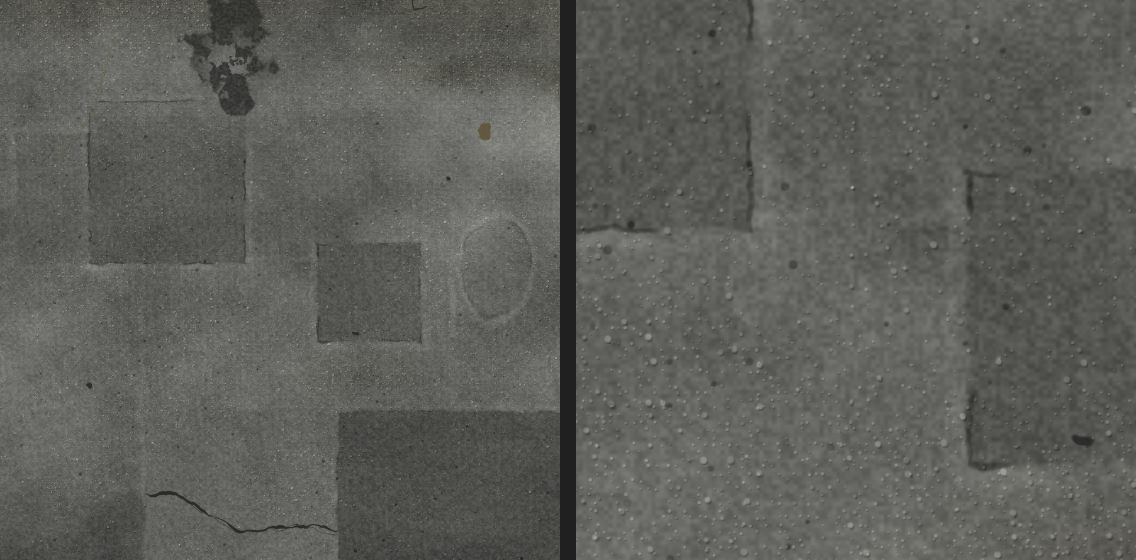
Left: the whole. Right: its middle third, enlarged.
Reproduce this texture procedurally as a three.js fragment shader.

```glsl
// Weathered grey asphalt: cloudy wear, rectangular repair patches with ragged seams,
// an oval scar, a dark tar stain, a jagged crack and loose grit.
// Built as one brightness field from noise and distance functions, then tinted.
varying vec2 vUv;

float hash(vec2 p) {
  return fract(sin(dot(p, vec2(127.1, 311.7))) * 43758.5453);
}

float noise(vec2 p) {
  vec2 i = floor(p), f = fract(p);
  f = f * f * (3.0 - 2.0 * f);
  return mix(mix(hash(i), hash(i + vec2(1.0, 0.0)), f.x),
             mix(hash(i + vec2(0.0, 1.0)), hash(i + 1.0), f.x), f.y);
}

float fbm(vec2 p) {
  float sum = 0.0, amp = 0.5;
  for (int i = 0; i < 5; i++) {
    sum += amp * noise(p);
    p = mat2(1.6, 1.2, -1.2, 1.6) * p + 7.3;
    amp *= 0.5;
  }
  return sum;
}

float below(float edge, float soft, float d) {
  return 1.0 - smoothstep(edge - soft, edge + soft, d);
}

float bump(float x, float center, float width) {
  float t = (x - center) / width;
  return exp(-t * t);
}

float ellipse(vec2 p, vec2 center, vec2 radii) {
  return length((p - center) / radii) - 1.0;
}

float segment(vec2 p, vec2 a, vec2 b) {
  vec2 ab = b - a;
  return length(p - a - ab * clamp(dot(p - a, ab) / dot(ab, ab), 0.0, 1.0));
}

// Scattered stones: lit body minus a shadow to the lower right
float pebbles(vec2 p, float cells, float density) {
  vec2 id = floor(p * cells);
  vec2 f = fract(p * cells) - 0.5;
  f -= 0.45 * (vec2(hash(id + 3.1), hash(id + 8.7)) - 0.5);
  float r = mix(0.1, 0.27, hash(id + 5.3));
  float body = below(r, 0.1, length(f));
  float shadow = below(r, 0.1, length(f - vec2(0.1, -0.14))) * (1.0 - body);
  return step(hash(id), density) * (body * (0.4 + 0.6 * hash(id + 1.9)) - 0.6 * shadow);
}

// Repair patch with a broken dark seam and a pale worn rim
void layPatch(inout float tone, vec2 p, vec2 lo, vec2 hi, float shade, float cover, float seam) {
  vec2 q = abs(p - 0.5 * (lo + hi)) - 0.5 * (hi - lo);
  float d = max(q.x, q.y) + 0.012 * (fbm(p * 45.0) - 0.48);
  float worn = noise(p * 38.0);
  tone = mix(tone, shade + 0.1 * (fbm(p * vec2(7.0, 16.0)) - 0.48), cover * below(0.0, 0.0025, d));
  tone += 0.05 * worn * bump(d, 0.008, 0.006) * step(0.01, seam);
  tone -= seam * smoothstep(0.4, 0.7, worn) * below(0.0016, 0.0012, abs(d));
}

void main() {
  vec2 p = vUv;
  float cloud = fbm(p * vec2(3.5, 5.0) + 2.0);
  float mottle = fbm(p * 15.0);
  float wobble = 0.16 * (cloud - 0.48);

  // Broad wear and pale washed bands
  float tone = 0.392 + 0.17 * (cloud - 0.48) + 0.13 * (mottle - 0.48);
  tone += 0.065 * bump(p.y + wobble, 0.79, 0.07) * smoothstep(0.35, 0.6, p.x);
  tone += 0.045 * bump(p.y + wobble, 0.32, 0.07) * smoothstep(0.2, 0.3, p.x);
  tone += 0.04 * bump(p.y + wobble, 0.91, 0.05) * below(0.35, 0.1, p.x);
  tone -= 0.05 * bump(p.y + wobble, 0.82, 0.05) * below(0.08, 0.05, p.x);
  tone -= 0.1 * below(0.12, 0.14, p.y + wobble) * below(0.26, 0.01, p.x);

  // Repairs
  layPatch(tone, p, vec2(0.03, 0.53), vec2(0.16, 0.76), 0.35, 0.55, 0.03);
  layPatch(tone, p, vec2(0.262, -0.1), vec2(0.603, 0.27), 0.36, 0.4, 0.0);
  layPatch(tone, p, vec2(0.262, -0.1), vec2(0.8, 0.53), 0.4, 0.12, 0.025);
  layPatch(tone, p, vec2(0.16, 0.53), vec2(0.437, 0.82), 0.325, 0.85 * below(0.77, 0.05, p.y), 0.11);
  layPatch(tone, p, vec2(0.567, 0.39), vec2(0.75, 0.565), 0.33, 0.8, 0.11);
  layPatch(tone, p, vec2(0.603, -0.1), vec2(1.1, 0.265), 0.275 + 0.12 * p.y, 0.92, 0.06);
  float smoothRepair = below(0.26, 0.01, p.y) * smoothstep(0.595, 0.61, p.x);

  // Oval scar
  float scar = ellipse(p, vec2(0.883, 0.525), vec2(0.064, 0.092)) + 0.35 * (mottle - 0.48);
  tone += 0.05 * bump(scar, 0.04, 0.08) - 0.09 * bump(scar, -0.04, 0.035) * noise(p * 60.0);

  // Grain and grit, densest in the dirty top band
  float dirt = smoothstep(0.86, 1.0, p.y + 1.6 * wobble);
  dirt = max(dirt, bump(p.y + wobble, 0.88, 0.035) * smoothstep(0.55, 0.8, p.x));
  dirt = max(dirt, 0.8 * bump(p.y, 0.33, 0.045) * bump(p.x, 0.68, 0.13) * smoothstep(0.4, 0.6, mottle));
  tone -= 0.07 * dirt;
  tone += 0.08 * (noise(p * 390.0) - 0.5) + 0.06 * (noise(p * 210.0) - 0.5);
  float grit = smoothstep(0.35, 0.65, fbm(p * 8.0 + 4.0)) * (1.0 - 0.75 * smoothRepair);
  tone += 0.13 * pebbles(p, 230.0, 0.1 + 0.3 * grit + 0.3 * dirt);
  tone += 0.16 * pebbles(p + 0.37, 125.0, 0.04 + 0.07 * grit + 0.4 * dirt);
  tone -= 0.14 * max(pebbles(p + 0.71, 85.0, 0.03), 0.0);

  // Tar stain with pale flecks
  float tar = ellipse(p, vec2(0.4, 0.895), vec2(0.075, 0.052));
  tar = min(tar, ellipse(p, vec2(0.42, 0.96), vec2(0.045, 0.065)));
  tar = min(tar, ellipse(p, vec2(0.422, 0.835), vec2(0.028, 0.052)));
  tar += 1.3 * (fbm(p * 32.0) - 0.48);
  float fleck = smoothstep(0.5, 0.58, fbm(p * 65.0)) * bump(length(p - vec2(0.41, 0.88)), 0.0, 0.06);
  tone = mix(tone, 0.2 + 0.25 * fleck + 0.1 * (noise(p * 300.0) - 0.5), 0.88 * below(0.0, 0.1, tar));

  // Forking crack
  float path = 0.12 - 0.064 * smoothstep(0.3, 0.43, p.x) + 0.024 * (fbm(vec2(p.x * 30.0, 2.0)) - 0.48);
  float fork = path + 0.02 * (noise(vec2(p.x * 40.0, 9.0)) - 0.6);
  float span = smoothstep(0.255, 0.27, p.x) * below(0.603, 0.004, p.x);
  float width = 0.0006 + 0.003 * noise(vec2(p.x * 50.0, 5.0));
  float crack = below(width, 0.0013, abs(p.y - path));
  crack = max(crack, 0.7 * below(0.0006, 0.0012, abs(p.y - fork)) * smoothstep(0.31, 0.34, p.x));
  tone = mix(tone, 0.13, 0.85 * crack * span);

  // Dark stones
  vec2 q = p + 0.006 * (vec2(noise(p * 150.0), noise(p * 150.0 + 9.0)) - 0.5);
  float stone = min(length(q - vec2(0.16, 0.312)), length(q - vec2(0.8, 0.681)));
  stone = min(stone, length((q - vec2(0.635, 0.406)) * vec2(0.7, 1.3)));
  tone = mix(tone, 0.14, 0.85 * below(0.0045, 0.0015, stone));

  // Tint, dry root, twig and leaf
  vec3 color = tone * mix(vec3(1.0, 1.005, 0.965), vec3(1.0, 0.985, 0.89), 0.7 * dirt);
  float root = min(segment(q, vec2(0.203, 0.93), vec2(0.163, 0.79)), segment(q, vec2(0.163, 0.79), vec2(0.1, 0.715)));
  color = mix(color, vec3(0.4, 0.39, 0.29), 0.75 * below(0.0012, 0.0012, root));
  float twig = min(segment(q, vec2(0.735, 0.998), vec2(0.74, 0.981)), segment(q, vec2(0.74, 0.981), vec2(0.76, 0.988)));
  color = mix(color, vec3(0.2, 0.16, 0.12), 0.85 * below(0.0016, 0.0013, twig));
  float leaf = ellipse(q, vec2(0.866, 0.766), vec2(0.011, 0.016));
  color = mix(color, vec3(0.36, 0.31, 0.2), 0.8 * below(0.0, 0.15, leaf));
  gl_FragColor = vec4(color, 1.0);
}
```
